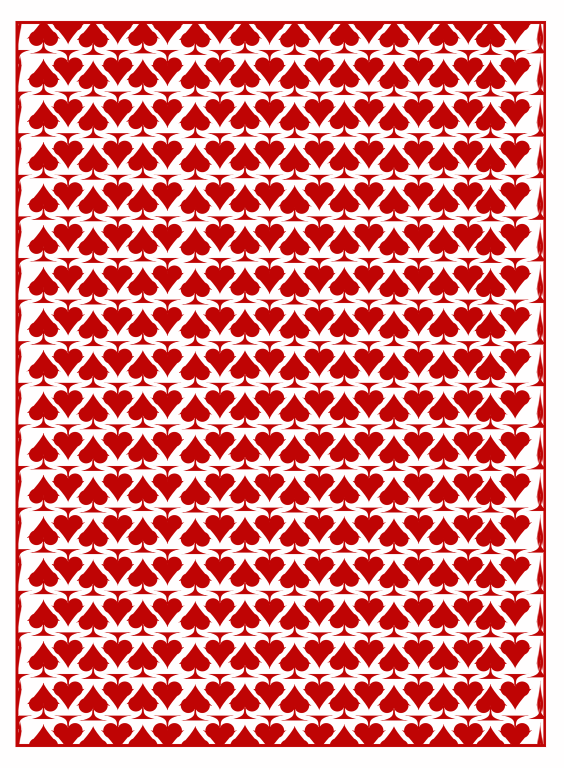
A Shadertoy shader for this pattern:

```glsl
// Upright spade centred on its height; slim > 1 narrows the body only
float spade(vec2 p, float slim) {
    p.x = abs(p.x);
    float bx = p.x * slim;

    // Lobe and concave flank rising to the tip
    float lobe = length(vec2(bx - 7.0, p.y + 3.0)) - 7.5;
    float t = clamp((18.0 - p.y) / 18.0, 0.0, 1.2);
    float slope = 0.93 * pow(t, 0.25);
    float flank = (bx - 13.4 * pow(t, 1.25)) / sqrt(1.0 + slope * slope);
    flank = max(flank, max(p.y - 18.0, -3.0 - p.y));
    float body = min(lobe, flank) / slim;

    // Stem flaring into a thin foot
    float s = clamp((-5.0 - p.y) / 13.0, 0.0, 1.0);
    float flare = 55.0 * pow(s, 4.0) / 13.0;
    float stem = (p.x - 0.8 - 11.0 * pow(s, 5.0)) / sqrt(1.0 + flare * flare);
    stem = max(stem, max(p.y + 4.0, -18.0 - p.y));
    return min(body, stem);
}

// Column centres, with the middle pairs nudged to the right
float columnX(float c) {
    float pair = floor(c * 0.5);
    float nudge = pair > 2.5 && pair < 8.5 ? 2.3 : -0.5;
    return 44.0 + 49.67 * pair + 24.6 * mod(c, 2.0) + nudge;
}

float box(vec2 p, vec2 lo, vec2 hi) {
    vec2 d = abs(p - 0.5 * (lo + hi)) - 0.5 * (hi - lo);
    return max(d.x, d.y);
}

// Alternating upright and inverted spades
float pattern(vec2 p) {
    float nearest = 1e3;
    float column = round((p.x - 44.0) / 24.835);
    for (int i = -1; i <= 1; i++) {
        float c = clamp(column + float(i), -1.0, 20.0);
        bool inverted = mod(c, 2.0) > 0.5;
        float drop = inverted ? 68.0 : 77.0 + 1.5 * mod(c * 0.5, 2.0);
        float slim = c < 0.0 || c > 19.0 ? 5.0 : 1.0;
        float row = round((p.y - drop) / 41.6);
        for (int j = -1; j <= 1; j++) {
            vec2 q = p - vec2(columnX(c), drop + 41.6 * (row + float(j)));
            if (!inverted) q.y = -q.y;
            nearest = min(nearest, spade(q, slim));
        }
    }
    return nearest;
}

void mainImage(out vec4 fragColor, in vec2 fragCoord) {
    // Sheet units, measured down from the top
    vec2 p = fragCoord / iResolution.xy;
    p = vec2(p.x, 1.0 - p.y) * vec2(564.0, 768.0);
    float soft = 0.65 * 768.0 / iResolution.y;

    // Frame and the pattern clipped inside it
    float outer = box(p, vec2(15.5, 21.0), vec2(546.0, 747.0));
    float inner = box(p, vec2(18.4, 24.0), vec2(543.4, 744.0));
    float ink = max(outer, min(-inner, pattern(p)));

    float coverage = 1.0 - smoothstep(-soft, soft, ink);
    vec3 color = mix(vec3(1.0, 0.995, 0.995), vec3(0.75, 0.015, 0.015), coverage);
    fragColor = vec4(color, 1.0);
}
```
